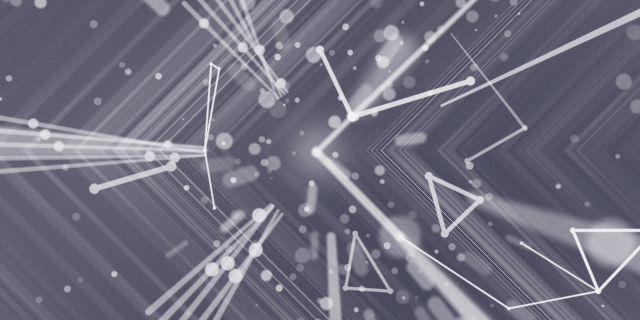
Reproduce this background procedurally as a WebGL 2 fragment shader.

```glsl
#version 300 es
precision highp float;
// Abstract network: chevron beams behind blurred struts, ray bundles, fine
// triangles and scattered discs of light on a slate violet ground.
// Each part is a distance function laid over one lightness value.
uniform vec2 u_resolution;
out vec4 fragColor;

const vec3 SLATE = vec3(0.288, 0.285, 0.365);
const vec3 WHITE = vec3(0.95, 0.95, 0.955);
const vec2 HUB = vec2(0.99, 0.525);

float hash(vec2 p) {
  vec3 q = fract(p.xyx * vec3(0.1031, 0.103, 0.0973));
  q += dot(q, q.yzx + 33.33);
  return fract((q.x + q.y) * q.z);
}

float soft(float d, float r, float blur) {
  return 1.0 - smoothstep(r - blur, r + blur, d);
}

float bump(float x, float centre, float width) {
  float t = (x - centre) / width;
  return exp(-t * t);
}

void lay(inout float lum, float cover, float alpha) {
  lum = mix(lum, 1.0, clamp(cover * alpha, 0.0, 1.0));
}

// Tapered segment
float strut(vec2 p, vec2 a, vec2 b, float ra, float rb, float blur) {
  vec2 ab = b - a;
  float t = clamp(dot(p - a, ab) / dot(ab, ab), 0.0, 1.0);
  return soft(length(p - a - ab * t), mix(ra, rb, t), blur);
}

// Segment with a round node at each end
float link(vec2 p, vec2 a, vec2 b, float r, float blur) {
  float node = soft(min(length(p - a), length(p - b)), r * 1.8, blur);
  return max(strut(p, a, b, r, r, blur), node);
}

float triangle(vec2 p, vec2 a, vec2 b, vec2 c, float r, float blur) {
  return max(link(p, a, b, r, blur), max(link(p, b, c, r, blur), link(p, c, a, r, blur)));
}

// Parallel stripes of random place, width and strength
float stripes(float c, float freq, float width, float blur) {
  float sum = 0.0, cell = floor(c * freq);
  for (float i = -1.0; i <= 1.0; i++) {
    vec2 id = vec2(cell + i + 40.0, freq);
    float d = abs(c - (cell + i + hash(id)) / freq);
    sum += soft(d, width * (0.3 + hash(id + 7.0)), blur) * pow(hash(id + 13.0), 1.5);
  }
  return sum;
}

// Converging strands with a bead on each
float bundle(vec2 p, vec2 a, vec2 b, float spread, float r) {
  vec2 side = normalize(vec2(a.y - b.y, b.x - a.x)) * spread;
  float lum = 0.0, blur = 0.004;
  for (float i = 0.0; i < 5.0; i++) {
    vec2 id = vec2(i, a.x * 50.0);
    vec2 s = a + side * (i - 2.0) * 0.5;
    vec2 e = b + side * (hash(id) - 0.5) * 0.7;
    lay(lum, strut(p, s, e, r, r * 0.45, blur), 0.6);
    lay(lum, soft(length(p - mix(s, e, hash(id + 3.0))), r * 2.0, blur), 0.85);
  }
  return lum;
}

// Scattered discs, drawn out away from the hub by stretch
float discs(vec2 p, float size, float r, float stretch, float blur) {
  float lum = 0.0;
  for (int k = 0; k < 9; k++) {
    vec2 id = floor(p / size) + vec2(k % 3 - 1, k / 3 - 1);
    vec2 key = id + 5.0 / size;
    vec2 q = (id + vec2(hash(key), hash(key + 5.3))) * size;
    float density = 0.1 + 0.65 * bump(q.x - abs(q.y - 0.53), 0.8, 0.32);
    float radius = r * (0.35 + hash(key + 9.1));
    vec2 tail = q + normalize(q - HUB) * stretch;
    float shown = step(hash(key + 17.7), density);
    lay(lum, strut(p, q, tail, radius, radius, blur), shown * (0.2 + 0.6 * hash(key + 23.9)));
  }
  return lum;
}

void main() {
  vec2 p = gl_FragCoord.xy / u_resolution.y;
  float edge = 0.9 / u_resolution.y, haze = 0.007;
  float c = p.x - abs(p.y - 0.53);

  // Ground and chevron beams
  float lum = 0.065 + 0.035 * sin(p.x * 2.6 + 1.2) + 0.03 * sin(p.y * 4.0 - p.x * 1.7);
  float fade = 0.65 + 0.35 * sin(p.x * 4.1 + 2.0 * sin(p.y * 5.0));
  float lit = fade * (0.35 + 0.65 * bump(c, 0.45, 0.35) + 0.4 * bump(c, 1.25, 0.2));
  lay(lum, stripes(c, 11.0, 0.035, 0.008), 0.26 * lit);
  lay(lum, stripes(c, 24.0, 0.012, 0.004), 0.28 * lit);
  lay(lum, stripes(c, 48.0, 0.002, edge), 0.75 * (bump(c, 0.46, 0.1) + bump(c, 1.21, 0.07)));

  // Glows and scattered discs
  lay(lum, bump(length(p - HUB), 0.0, 0.09), 0.35);
  lay(lum, strut(p, vec2(1.13, 0.67), vec2(1.25, 0.84), 0.03, 0.05, 0.04), 0.4);
  lay(lum, soft(length(p - vec2(1.91, 0.24)), 0.075, 0.02), 0.4);
  lay(lum, discs(p, 0.15, 0.019, 0.065, 0.009), 0.7);
  lay(lum, discs(p, 0.12, 0.02, 0.001, 0.005), 0.85);
  lay(lum, discs(p, 0.075, 0.009, 0.001, edge), 0.9);

  // Blurred spines, rays and bundles
  vec2 fork = vec2(1.1, 0.635), bend = vec2(1.25, 0.26), left = vec2(0.64, 0.53);
  lay(lum, soft(length(p - bend), 0.065, 0.015), 0.35);
  lay(lum, strut(p, HUB, bend, 0.012, 0.014, haze), 0.75);
  lay(lum, strut(p, bend, vec2(1.52, -0.03), 0.014, 0.032, 0.012), 0.7);
  lay(lum, link(p, HUB, fork, 0.009, haze), 0.75);
  lay(lum, strut(p, fork, vec2(1.49, 1.01), 0.01, 0.008, haze), 0.75);
  lay(lum, strut(p, vec2(1.48, 0.38), vec2(2.05, 0.19), 0.02, 0.06, 0.018), 0.38);
  lay(lum, strut(p, vec2(-0.05, 0.56), left, 0.05, 0.01, 0.01), 0.42);
  lay(lum, strut(p, vec2(1.035, 0.26), vec2(1.05, -0.03), 0.014, 0.02, haze), 0.6);
  lay(lum, bundle(p, vec2(-0.05, 0.55), left, 0.09, 0.008), 0.85);
  lay(lum, bundle(p, vec2(0.65, 1.04), vec2(0.88, 0.7), 0.09, 0.008), 0.85);
  lay(lum, bundle(p, vec2(0.54, -0.04), vec2(0.87, 0.34), 0.1, 0.011), 0.9);

  // Crisp struts
  vec2 wrist = vec2(1.64, 0.6);
  lay(lum, link(p, fork, vec2(1.0, 0.845), 0.007, edge), 0.85);
  lay(lum, link(p, fork, vec2(1.47, 0.747), 0.008, edge), 0.85);
  lay(lum, link(p, vec2(0.295, 0.41), vec2(0.535, 0.48), 0.009, edge), 0.7);
  lay(lum, strut(p, vec2(2.02, 0.97), vec2(1.38, 0.67), 0.012, 0.004, edge), 0.7);
  lay(lum, strut(p, vec2(1.41, 0.895), wrist, 0.002, 0.005, edge), 0.5);
  lay(lum, link(p, wrist, vec2(1.46, 0.497), 0.005, edge), 0.6);

  // Triangles and fine links
  vec2 knot = vec2(1.59, 0.036), tip = vec2(1.87, 0.09);
  lay(lum, triangle(p, vec2(1.79, 0.28), vec2(2.05, 0.28), tip, 0.005, edge), 0.95);
  lay(lum, triangle(p, vec2(1.34, 0.45), vec2(1.5, 0.375), vec2(1.39, 0.27), 0.007, edge), 0.75);
  lay(lum, triangle(p, vec2(1.11, 0.27), vec2(1.08, 0.1), vec2(1.22, 0.09), 0.005, edge), 0.65);
  lay(lum, triangle(p, vec2(0.66, 0.8), left, vec2(0.685, 0.785), 0.003, edge), 0.95);
  lay(lum, link(p, left, vec2(0.67, 0.35), 0.003, edge), 0.9);
  lay(lum, link(p, vec2(1.63, 0.24), tip, 0.003, edge), 0.9);
  lay(lum, max(link(p, bend, knot, 0.003, edge), link(p, knot, tip, 0.003, edge)), 0.95);

  // Fine grain
  lum += 0.025 * (hash(floor(p * 256.0)) - 0.5);
  fragColor = vec4(mix(SLATE, WHITE, clamp(lum, 0.0, 1.0)), 1.0);
}
```
